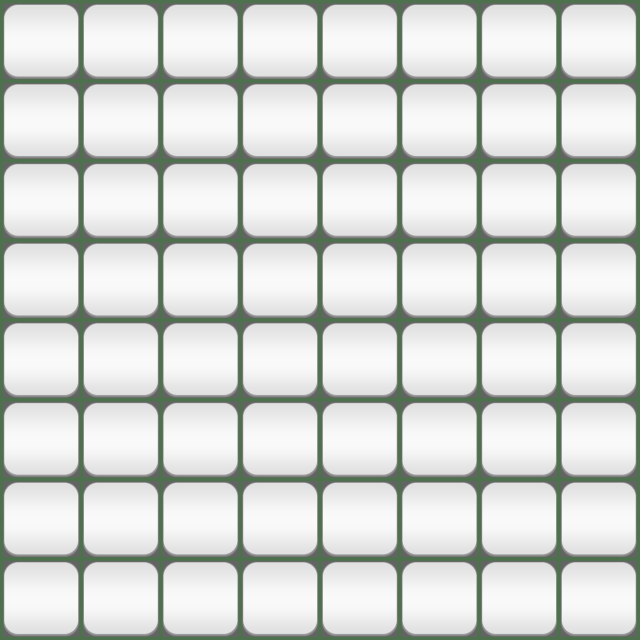
A Shadertoy shader for this pattern:

```glsl
// Grid of glossy white rounded keys on a dark grey backing with green seams.

#define REPEATS 8.035                      // cells across the canvas
#define FACE_HALF vec2(0.463, 0.448)       // half size of the white face
#define FACE_LIFT 0.007                    // face sits slightly high in its rim
#define RIM_HALF vec2(0.476, 0.471)        // half size of the grey rim
#define RIM_DROP 0.004                     // rim sits slightly low
#define CORNER 0.175                       // corner radius
#define SEAM_INNER 0.014                   // solid half width of the seam
#define SEAM_OUTER 0.034                   // half width where the seam has faded
#define BACKING vec3(0.385, 0.390, 0.385)
#define SEAM_GREEN vec3(0.30, 0.445, 0.30)

float roundedBox(vec2 p, vec2 halfSize, float radius) {
    vec2 d = abs(p) - halfSize + radius;
    return length(max(d, 0.0)) + min(max(d.x, d.y), 0.0) - radius;
}

float coverage(float dist, float pixel) {
    return clamp(0.5 - dist / pixel, 0.0, 1.0);
}

// Bright middle band, shaded towards the top and bottom edges
float faceShade(float y) {
    float h = y / FACE_HALF.y;
    float topShade = smoothstep(0.05, 1.05, h);
    float bottomShade = smoothstep(0.15, 1.05, -h);
    return 0.975 - 0.095 * max(topShade, bottomShade);
}

void mainImage(out vec4 fragColor, in vec2 fragCoord) {
    float pixel = REPEATS / iResolution.y;
    vec2 cell = fract((fragCoord - 0.5 * iResolution.xy) * pixel) - 0.5;

    // Backing and green seams
    vec2 seamAxes = 0.5 - abs(cell);
    float seamDist = min(seamAxes.x, seamAxes.y);
    float seam = 1.0 - smoothstep(SEAM_INNER, SEAM_OUTER, seamDist);
    vec3 color = mix(BACKING, SEAM_GREEN, seam);

    // Grey rim, lighter beside the face
    vec2 facePos = cell - vec2(0.0, FACE_LIFT);
    float face = roundedBox(facePos, FACE_HALF, CORNER);
    float rim = roundedBox(cell + vec2(0.0, RIM_DROP), RIM_HALF, CORNER);
    float across = clamp(face / max(face - rim, 0.001), 0.0, 1.0);
    vec3 rimColor = vec3(mix(0.66, 0.44, across));
    color = mix(color, rimColor, coverage(rim, pixel));

    // White face
    color = mix(color, vec3(faceShade(facePos.y)), coverage(face, pixel));

    fragColor = vec4(color, 1.0);
}
```
